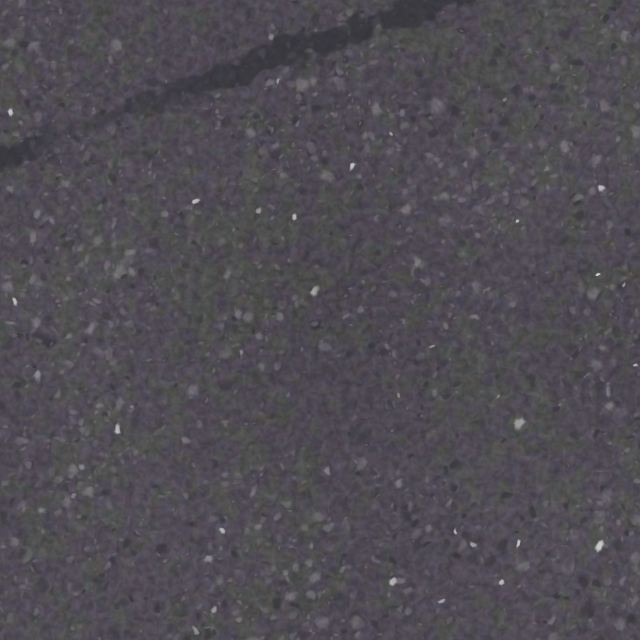
Give the GLSL for this texture, as a WebGL 2 fragment shader.

```glsl
#version 300 es
precision highp float;
precision highp int;
// Dark asphalt-like stone: soft mottled grey with violet and neutral tints.
// Gradient noise makes the grain; jittered cells scatter pale chips, dark pits
// and bright glints; a ragged dark seam rises across the upper left.

#define GRAIN 0.058        // contrast of the fine mottling
#define TINT_SCALE 24.0    // patches of violet and neutral grey per canvas
#define CHIP_CELLS 50.0    // grid of the larger pale chips
#define CRUMB_CELLS 92.0   // grid of the small pale crumbs
#define PIT_CELLS 64.0     // grid of the dark pits
#define GLINT_CELLS 25.0   // grid of the bright glints
#define GLINT_SHARE 0.075  // part of the glint cells that are filled
#define SEAM_START 0.755   // height of the seam at the left edge
#define SEAM_SLOPE 0.36
#define SEAM_WIDTH 0.021

uniform vec2 u_resolution;
out vec4 fragColor;

// Integer hash of a cell and a layer number, three values in 0..1
vec3 hash3(vec2 cell, int layer) {
    uvec3 v = uvec3(ivec3(ivec2(cell), layer)) * 1664525u + 1013904223u;
    v.x += v.y * v.z; v.y += v.z * v.x; v.z += v.x * v.y;
    v ^= v >> 16u;
    v.x += v.y * v.z; v.y += v.z * v.x; v.z += v.x * v.y;
    return vec3(v >> 8u) / 16777216.0;
}

float cornerSlope(vec2 cell, vec2 offset, int layer) {
    float angle = 6.28318 * hash3(cell, layer).x;
    return dot(vec2(cos(angle), sin(angle)), offset);
}

// Gradient noise, roughly -0.7..0.7
float gradientNoise(vec2 p, int layer) {
    vec2 cell = floor(p), f = fract(p), e = vec2(1.0, 0.0);
    vec2 w = f * f * f * (f * (f * 6.0 - 15.0) + 10.0);
    float low = mix(cornerSlope(cell, f, layer),
                    cornerSlope(cell + e.xy, f - e.xy, layer), w.x);
    float high = mix(cornerSlope(cell + e.yx, f - e.yx, layer),
                     cornerSlope(cell + e.xx, f - e.xx, layer), w.x);
    return mix(low, high, w.y);
}

// Soft angular flecks, one at most per cell, turned and stretched at random
float flecks(vec2 p, float cells, float share, float radius, int layer) {
    vec2 g = p * cells, home = floor(g);
    float cover = 0.0;
    for (int y = -1; y <= 1; y++)
    for (int x = -1; x <= 1; x++) {
        vec2 cell = home + vec2(x, y);
        vec3 place = hash3(cell, layer), form = hash3(cell, layer + 1);
        vec2 d = g - cell - 0.1 - 0.8 * place.xy;
        float angle = 0.9 + 2.4 * (form.x - 0.5);
        float c = cos(angle), s = sin(angle);
        d = abs(mat2(c, -s, s, c) * d);
        d.y *= 1.1 + form.y;
        float shape = max(d.x + 0.45 * d.y, d.y);
        float size = radius * (0.55 + 0.8 * form.z * form.z);
        float present = smoothstep(0.0, 0.04, share - place.z);
        float strength = mix(0.35, 1.0, fract(form.x * 7.0 + form.y * 5.0));
        cover = max(cover, present * strength * (1.0 - smoothstep(0.4, 1.2, shape / size)));
    }
    return cover;
}

// Dark seam: solid toward the top, crumbling toward the left
float seam(vec2 p, float offset) {
    float ragged = abs(offset) + 0.024 * gradientNoise(p * 21.0, 31)
                 + 0.016 * gradientNoise(p * 58.0, 32);
    float solid = max(smoothstep(0.12, 0.42, p.x), 1.0 - smoothstep(0.03, 0.09, p.x));
    float width = SEAM_WIDTH * mix(0.35, 1.0, solid);
    return mix(0.5, 1.0, solid) * (1.0 - smoothstep(width - 0.006, width + 0.006, ragged));
}

void main() {
    vec2 p = gl_FragCoord.xy / min(u_resolution.x, u_resolution.y);
    vec2 warp = vec2(gradientNoise(p * 60.0, 41), gradientNoise(p * 60.0, 42));
    vec2 q = p + 0.006 * warp;

    // Ground tint and mottling
    float tint = gradientNoise(p * TINT_SCALE, 1) + 0.6 * gradientNoise(p * 4.0, 2)
               + 0.5 * gradientNoise(p * 62.0, 3);
    vec3 color = mix(vec3(0.31, 0.29, 0.33), vec3(0.31), smoothstep(-0.05, 0.32, tint));
    float grain = 0.5 * gradientNoise(q * 42.0, 4) + gradientNoise(q * 86.0, 5)
                + 0.6 * gradientNoise(q * 165.0, 6);
    color += GRAIN * grain + 0.02 * gradientNoise(p * 3.0, 7);
    color += 0.022 * vec3(gradientNoise(p * 48.0, 8), 0.0, gradientNoise(p * 48.0, 9));

    // Dark seam and the pits that gather around it
    float offset = p.y - SEAM_START - SEAM_SLOPE * p.x;
    float nearSeam = exp(-offset * offset / 0.0035);
    float pitShare = 0.13 + 0.25 * gradientNoise(p * 5.0, 10) + 0.22 * nearSeam;
    float pits = flecks(q, PIT_CELLS, pitShare, 0.62, 11);
    color = mix(color, vec3(0.205, 0.2, 0.225), 0.7 * pits);
    float dark = seam(p, offset);
    color = mix(color, vec3(0.215, 0.215, 0.24) + 0.25 * GRAIN * grain, 0.85 * dark);

    // Pale chips and crumbs in loose clusters
    float cluster = gradientNoise(p * 4.5, 13) + 0.5 * gradientNoise(p * 11.0, 14);
    float chips = flecks(q, CHIP_CELLS, 0.1 + 0.35 * cluster, 0.55, 15);
    float crumbs = flecks(q, CRUMB_CELLS, 0.17 + 0.25 * cluster, 0.6, 17);
    float pale = max(0.75 * chips, 0.5 * crumbs) * (1.0 - 0.7 * dark);
    color = mix(color, vec3(0.5, 0.485, 0.505) + 0.06 * grain, pale);

    // Small bright glints
    float glints = flecks(q, GLINT_CELLS, GLINT_SHARE + 0.08 * cluster, 0.21, 19);
    color = mix(color, vec3(0.83, 0.83, 0.82), glints);

    fragColor = vec4(clamp(color, 0.0, 1.0), 1.0);
}
```
